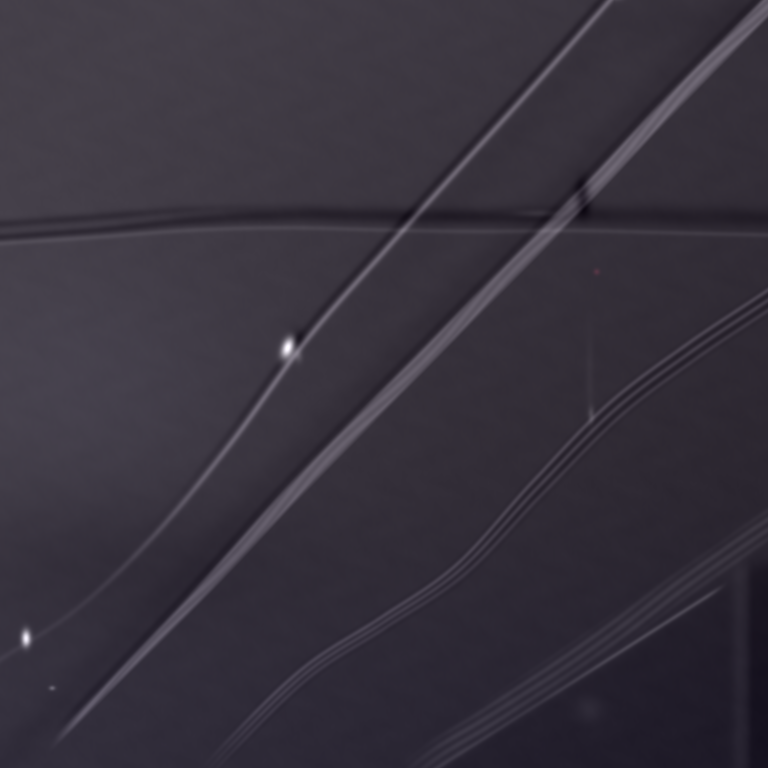
Give the GLSL for this texture, as a Shadertoy shader.

```glsl
// Dark sheet crossed by pale diagonal strands, a horizontal crease and small glints.
// Each strand is a smooth height curve over x; its profile is built from soft lines
// placed at signed offsets across it. Layered sines add a fine grain.
#define SHEET_TONE vec3(0.213, 0.193, 0.231)
#define STRAND_TINT vec3(0.98, 0.95, 1.0)
#define SLOPE_LIGHT 0.072
#define THIN_WIDTH 0.0040
#define THICK_WIDTH 0.0100
#define CREASE_DEPTH 0.085
#define GRAIN 0.007

const int KNOTS = 9;

// Signed distance to a curve through evenly spaced heights from x0 to x1.
float curveDistance(vec2 p, float x0, float x1, float h[KNOTS]) {
    float spacing = (x1 - x0) / float(KNOTS - 1);
    float s = clamp((p.x - x0) / spacing, 0.0, float(KNOTS - 1));
    int i = min(int(s), KNOTS - 2);
    float t = s - float(i);
    float a = h[i], b = h[i + 1];
    float before = i > 0 ? h[i - 1] : 2.0 * a - b;
    float after = i < KNOTS - 2 ? h[i + 2] : 2.0 * b - a;
    float m0 = 0.5 * (b - before), m1 = 0.5 * (after - a);
    float c2 = 3.0 * (b - a) - 2.0 * m0 - m1;
    float c3 = 2.0 * (a - b) + m0 + m1;
    float height = a + t * (m0 + t * (c2 + t * c3));
    float slope = (m0 + t * (2.0 * c2 + 3.0 * c3 * t)) / spacing;
    return (p.y - height) / sqrt(1.0 + slope * slope);
}

float softLine(float d, float width) {
    return exp(-d * d / (width * width));
}

float band(float d, float halfWidth, float blur) {
    return 1.0 - smoothstep(halfWidth - blur, halfWidth + blur, abs(d));
}

float spot(vec2 p, vec2 center, vec2 size) {
    vec2 q = (p - center) / size;
    return exp(-dot(q, q));
}

float layeredSines(vec2 p) {
    float sum = 0.0, gain = 0.5;
    for (int i = 0; i < 4; i++) {
        sum += gain * sin(p.x + 1.7 * sin(p.y)) * sin(p.y + 1.3);
        p = mat2(1.5, 1.1, -1.1, 1.5) * p + 2.3;
        gain *= 0.6;
    }
    return sum;
}

void mainImage(out vec4 fragColor, in vec2 fragCoord) {
    vec2 p = fragCoord / iResolution.xy;

    float thin = curveDistance(p, 0.0, 0.8, float[KNOTS](
        0.141, 0.207, 0.302, 0.422, 0.558, 0.672, 0.783, 0.893, 1.006));
    float thick = curveDistance(p, 0.0, 1.0, float[KNOTS](
        -0.04, 0.089, 0.217, 0.352, 0.480, 0.607, 0.734, 0.866, 0.993));
    float triple = curveDistance(p, 0.2, 1.0, float[KNOTS](
        -0.08, 0.029, 0.125, 0.190, 0.259, 0.365, 0.466, 0.542, 0.609));
    float low = curveDistance(p, 0.5, 1.0, float[KNOTS](
        -0.04, 0.013, 0.056, 0.101, 0.144, 0.186, 0.229, 0.271, 0.316));
    float crease = curveDistance(p, 0.0, 1.0, float[KNOTS](
        0.698, 0.707, 0.717, 0.721, 0.719, 0.718, 0.720, 0.718, 0.716));

    // Sheet: diagonal falloff, cool sheen at the left, broad shadows
    vec3 color = SHEET_TONE + SLOPE_LIGHT * clamp(p.y - p.x, -0.9, 0.75);
    color += vec3(0.032, 0.034, 0.042) * spot(p, vec2(0.10, 0.49), vec2(0.24, 0.18));
    color += vec3(-0.012, -0.008, 0.006) * (1.0 - smoothstep(0.0, 0.45, p.y));
    color -= 0.030 * spot(p, vec2(0.16, 0.27), vec2(0.22, 0.08));
    color -= 0.018 * softLine(thick - 0.028, 0.02);
    color -= 0.014 * softLine(thin + 0.022, 0.022) * smoothstep(0.4, 0.6, p.x);

    // Crease: paired dark folds at the left, softer at the right, pale lower lip
    float left = 1.0 - smoothstep(0.1, 0.45, p.x);
    float right = smoothstep(0.72, 0.82, p.x);
    float foldWidth = mix(0.0105, 0.0050, left) + 0.003 * right;
    float foldDepth = CREASE_DEPTH * (1.0 - 0.3 * right);
    color -= foldDepth * softLine(crease + 0.007 * left, foldWidth);
    color -= 0.07 * left * softLine(crease - 0.010, 0.006);
    color += 0.055 * softLine(crease + mix(0.015, 0.022, p.x), 0.0035);

    // Thin strand, fading toward the lower left
    float thinOn = 1.0 - smoothstep(0.80, 0.82, p.x);
    float thinLight = mix(0.04, 0.21, smoothstep(0.08, 0.36, p.x));
    color += thinLight * thinOn * softLine(thin, THIN_WIDTH) * STRAND_TINT;
    color -= 0.065 * thinOn * softLine(thin - 0.009, 0.005) * smoothstep(0.15, 0.4, p.x);

    // Thick strand: tapered, faintly streaked, with a dark upper rim
    float along = p.x + p.y;
    float taper = mix(0.40, 1.0, smoothstep(0.07, 0.42, p.x));
    float halfWidth = THICK_WIDTH * taper;
    float streak = 0.93 + 0.12 * sin(thick * 620.0 + 3.0 * sin(along * 13.0));
    float thickOn = smoothstep(0.06, 0.11, p.x);
    float thickLight = 0.185 + 0.03 * smoothstep(0.75, 0.8, p.x);
    color += thickLight * thickOn * streak * band(thick, halfWidth, 0.0035) * STRAND_TINT;
    color -= 0.045 * thickOn * softLine(thick - halfWidth - 0.006, 0.005);
    color -= 0.22 * spot(p, vec2(0.759, 0.743), vec2(0.009, 0.020));
    color += 0.10 * spot(p, vec2(0.700, 0.722), vec2(0.030, 0.005));

    // Triple strand: three pale ridges with dark grooves
    float tripleOn = smoothstep(0.25, 0.36, p.x);
    float spread = mix(0.007, 0.011, smoothstep(0.5, 0.8, p.x));
    color -= 0.05 * tripleOn * band(triple, spread + 0.004, 0.006);
    for (int i = -1; i <= 1; i++) {
        float ridge = softLine(triple - float(i) * spread, 0.0032);
        color += (0.125 + 0.025 * float(i)) * tripleOn * ridge * STRAND_TINT;
    }

    // Lowest strand: hazy fibres and a straight, sharper lower edge
    float lowOn = smoothstep(0.50, 0.60, p.x);
    float fibres = 0.65 + 0.35 * sin(low * 560.0 + 3.0 * sin(along * 9.0));
    color += 0.070 * lowOn * fibres * band(low, 0.016, 0.008);
    float edge = 0.843 * (p.y - 0.234 - 0.637 * (p.x - 0.9375));
    float edgeLight = mix(0.05, 0.14, smoothstep(0.65, 0.85, p.x));
    color += edgeLight * lowOn * (1.0 - smoothstep(0.92, 0.95, p.x)) * softLine(edge, 0.003);
    color -= 0.018 * lowOn * (1.0 - smoothstep(-0.015, 0.005, edge));

    // Dark upright at the lower right
    float upright = 1.0 - smoothstep(0.24, 0.29, p.y);
    color += 0.035 * upright * softLine(p.x - 0.963, 0.010);
    color -= 0.035 * upright * smoothstep(0.970, 0.982, p.x);

    // Glints, faint scratch and dust
    vec2 lean = vec2(p.x - 0.25 * (p.y - 0.547), p.y);
    color -= 0.12 * spot(p, vec2(0.385, 0.560), vec2(0.010, 0.012));
    color += 0.85 * spot(lean, vec2(0.375, 0.547), vec2(0.0075, 0.013));
    color += 0.12 * spot(p, vec2(0.389, 0.536), vec2(0.005, 0.008));
    color += 0.75 * spot(p, vec2(0.034, 0.169), vec2(0.0055, 0.010));
    color += 0.22 * spot(p, vec2(0.068, 0.104), vec2(0.004, 0.003));
    color += 0.025 * spot(p, vec2(0.768, 0.510), vec2(0.005, 0.06));
    color += 0.12 * spot(p, vec2(0.770, 0.460), vec2(0.004, 0.010));
    color += vec3(0.13, 0.03, 0.05) * spot(p, vec2(0.777, 0.646), vec2(0.004));
    color += 0.045 * spot(p, vec2(0.768, 0.076), vec2(0.018));

    color += GRAIN * layeredSines(p * 70.0);
    fragColor = vec4(clamp(color, 0.0, 1.0), 1.0);
}
```
